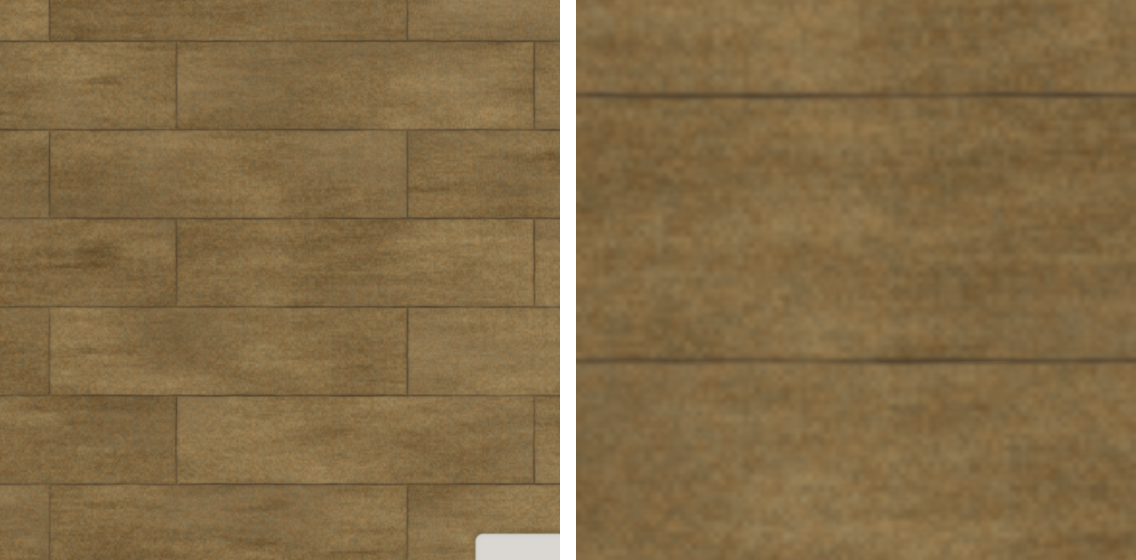
Left: the whole. Right: its middle third, enlarged.
Reproduce this texture procedurally as a Shadertoy shader.

```glsl
// Brown wooden planks in a staggered bond, with a pale rounded panel in the lower right corner.

const vec2  PLANK_SIZE    = vec2(0.639, 0.1582);  // length and height
const vec2  PLANK_ORIGIN  = vec2(0.315, 0.1354);  // lower left corner of plank (0, 0)
const float ROW_SHIFT     = 0.2265;               // odd rows move left by this much
const float SEAM_WIDTH    = 0.0021;               // softness of the seam profile
const float SEAM_WOBBLE   = 0.0010;
const vec2  PANEL_CORNER  = vec2(0.849, 0.047);   // upper left corner of the panel
const float PANEL_RADIUS  = 0.014;

const vec3 WOOD_DARK   = vec3(0.405, 0.315, 0.180);
const vec3 WOOD_LIGHT  = vec3(0.620, 0.520, 0.350);
const vec3 WOOD_GREY   = vec3(0.475, 0.400, 0.285);
const vec3 SEAM_COLOR  = vec3(0.310, 0.250, 0.180);
const vec3 PANEL_COLOR = vec3(0.855, 0.845, 0.825);

float hash(vec2 p) {
    return fract(sin(dot(p, vec2(127.1, 311.7))) * 43758.5453);
}

float noise(vec2 p) {
    vec2 cell = floor(p), f = fract(p);
    f = f * f * (3.0 - 2.0 * f);
    return mix(mix(hash(cell), hash(cell + vec2(1, 0)), f.x),
               mix(hash(cell + vec2(0, 1)), hash(cell + vec2(1, 1)), f.x), f.y);
}

// Layered noise centred on zero
float fbm(vec2 p) {
    float sum = 0.0, weight = 0.5;
    for (int i = 0; i < 4; i++) {
        sum += weight * (noise(p) - 0.5);
        p = p * 2.03 + 17.3;
        weight *= 0.5;
    }
    return sum;
}

// Distance to the rounded panel that runs off the lower right corner
float panelDistance(vec2 p) {
    vec2 d = vec2(PANEL_CORNER.x - p.x, p.y - PANEL_CORNER.y) + PANEL_RADIUS;
    return length(max(d, 0.0)) + min(max(d.x, d.y), 0.0) - PANEL_RADIUS;
}

vec3 woodColor(vec2 uv, vec2 id) {
    vec2 p = uv + 13.0 * vec2(hash(id), hash(id + 5.7));

    // Broad blotches, long streaks and fine speckle
    float blotch  = fbm(p * vec2(6.0, 12.0));
    float streak  = fbm(p * vec2(12.0, 70.0) + 31.0);
    float fiber   = noise(p * vec2(70.0, 210.0)) - 0.5;
    float speckle = noise(uv * 170.0) + noise(uv.yx * 290.0 + 9.0) - 1.0;
    float knot    = smoothstep(0.12, 0.34, fbm(p * vec2(7.0, 34.0) + 71.0));

    float tone = 0.59 + 0.20 * (hash(id + 2.3) - 0.5);
    tone += 0.82 * blotch + 0.46 * streak + 0.12 * fiber + 0.23 * speckle;
    tone -= 0.30 * knot;
    tone += 0.20 * (uv.x - 0.5);  // light falls off to the left

    vec3 color = mix(WOOD_DARK, WOOD_LIGHT, clamp(tone, -0.2, 1.2));
    float grey = smoothstep(0.45, 0.8, noise(p * vec2(6.0, 11.0) + 47.0));
    color = mix(color, WOOD_GREY, 0.25 * grey);

    // Faint colour grain
    float tint = noise(uv * 130.0 + 80.0) - 0.5;
    return color + vec3(0.030, -0.006, -0.030) * tint;
}

void mainImage(out vec4 fragColor, in vec2 fragCoord) {
    vec2 uv = fragCoord / iResolution.xy;
    float pixel = 1.0 / min(iResolution.x, iResolution.y);

    // Plank layout, with slightly uneven seams
    vec2 wobble = vec2(noise(uv * 38.0), noise(uv * 38.0 + 50.0)) - 0.5;
    vec2 p = uv - PLANK_ORIGIN + SEAM_WOBBLE * wobble;
    float row = floor(p.y / PLANK_SIZE.y);
    p.x += ROW_SHIFT * mod(row, 2.0);
    vec2 id = vec2(floor(p.x / PLANK_SIZE.x), row);
    vec2 local = p - id * PLANK_SIZE;
    vec2 edge = min(local, PLANK_SIZE - local);

    vec3 color = woodColor(uv, id);

    // Seams: soft dark lines, worn away in patches, inside a faint shadow
    vec2 profile = edge / max(SEAM_WIDTH, 0.8 * pixel);
    vec2 seam = exp(-profile * profile);
    float wear = 0.30 + 0.50 * noise(uv * 13.0 + 3.0) + 0.25 * (noise(uv * 75.0) - 0.5);
    float seamMask = max(seam.x * 0.9, seam.y) * clamp(wear, 0.0, 0.9);
    color *= 1.0 - 0.06 * exp(-min(edge.x, edge.y) / 0.005);
    color = mix(color, SEAM_COLOR, seamMask);

    // Corner panel with a soft contact shadow
    float panel = panelDistance(uv);
    float panelBlur = max(0.0025, pixel);
    color *= 1.0 - 0.15 * exp(-max(panel, 0.0) / 0.006);
    vec3 panelShade = PANEL_COLOR * (1.0 - 0.06 * exp(min(panel, 0.0) / 0.004));
    color = mix(color, panelShade, 1.0 - smoothstep(-panelBlur, panelBlur, panel));

    fragColor = vec4(color, 1.0);
}
```
